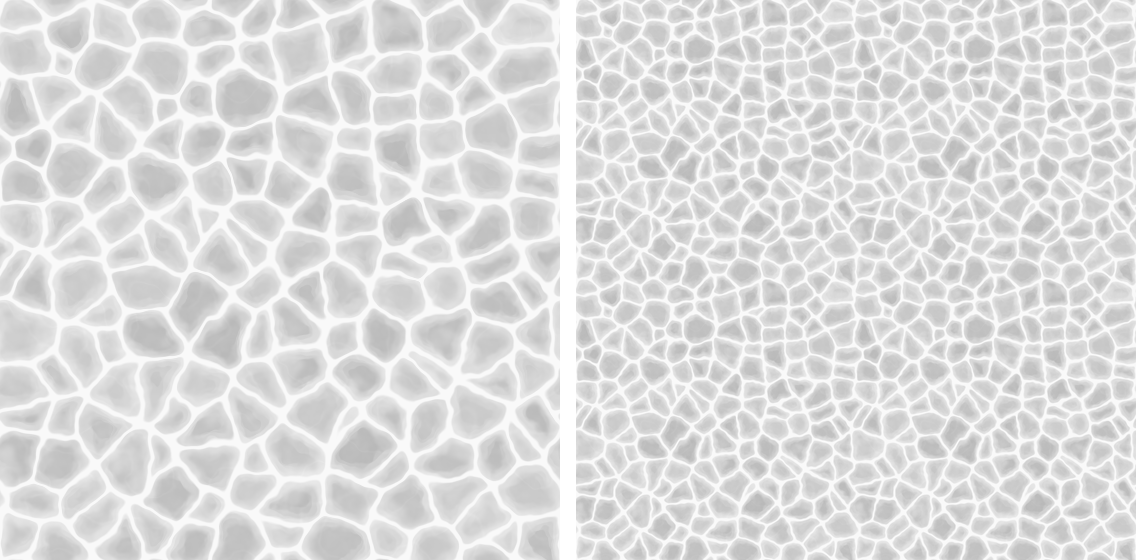
Left: one tile. Right: repeated 2 by 2.
A Shadertoy shader for this texture:

```glsl
// Pale watercolour pebbles parted by soft white veins, tiling on all sides.
// A wrapped power diagram (Voronoi with weighted sites) gives the cells;
// layered washes with noisy rims darken each cell towards its middle.

const ivec2 GRID = ivec2(12, 14);     // cells across and up
const float JITTER = 0.86;            // scatter of the cell sites
const float SIZE_SPREAD = 0.42;       // difference between large and small cells
const float ROUNDING = 17.0;          // higher gives sharper cell corners
const float COARSE_WARP = 0.20;       // bend of the veins, in cell heights
const float FINE_WARP = 0.06;
const float VEIN_WIDTH = 0.054;       // half width, in cell heights
const float VEIN_TONE = 0.975;
const float RIM_TONE = 0.897;
const float HAZE_TONE = 0.925;
const int WASHES = 4;
const float FIRST_WASH = 0.075;       // depth where the first wash begins
const float WASH_SPACING = 0.073;
const float WASH_DROP = 0.034;        // darkening by each wash
const float WASH_WOBBLE = 0.17;
const float MOTTLE = 0.022;

// Integer hash of a lattice point that wraps at the given period
vec3 hash(ivec2 cell, ivec2 period, int seed) {
    uvec3 v = uvec3(ivec3((cell + 4 * period) % period, seed));
    v = v * 1664525u + 1013904223u;
    v.x += v.y * v.z; v.y += v.z * v.x; v.z += v.x * v.y;
    v ^= v >> 16u;
    v.x += v.y * v.z; v.y += v.z * v.x; v.z += v.x * v.y;
    return vec3(v >> 8u) / 16777216.0;
}

float slope(ivec2 cell, vec2 offset, int period, int seed) {
    return dot(hash(cell, ivec2(period), seed).xy * 2.0 - 1.0, offset);
}

// Periodic gradient noise, centred on zero
float noise(vec2 uv, int period, int seed) {
    vec2 p = uv * float(period);
    ivec2 i = ivec2(floor(p));
    vec2 f = fract(p);
    vec2 s = f * f * f * (f * (f * 6.0 - 15.0) + 10.0);
    float a = slope(i, f, period, seed);
    float b = slope(i + ivec2(1, 0), f - vec2(1, 0), period, seed);
    float c = slope(i + ivec2(0, 1), f - vec2(0, 1), period, seed);
    float d = slope(i + ivec2(1, 1), f - vec2(1, 1), period, seed);
    return mix(mix(a, b, s.x), mix(c, d, s.x), s.y);
}

float fbm(vec2 uv, int period, int seed) {
    float sum = 0.0, gain = 1.0;
    for (int i = 0; i < 3; i++) {
        sum += gain * noise(uv, period, seed + i);
        period *= 2;
        gain *= 0.5;
    }
    return sum;
}

// Site position relative to p in cell heights, and its weight
vec3 site(ivec2 cell, vec2 p) {
    vec3 h = hash(cell, GRID, 1);
    vec2 offset = vec2(cell) + 0.5 + (h.xy - 0.5) * JITTER - p;
    offset.x *= float(GRID.y) / float(GRID.x);
    return vec3(offset, SIZE_SPREAD * h.z);
}

// Rounded distance to the cell border; also gives the cell index
float cellDepth(vec2 p, out ivec2 home) {
    ivec2 base = ivec2(floor(p));
    float nearest = 1e5;
    vec2 centre = vec2(0);
    home = base;
    for (int y = -2; y <= 2; y++)
    for (int x = -2; x <= 2; x++) {
        vec3 s = site(base + ivec2(x, y), p);
        float power = dot(s.xy, s.xy) - s.z;
        if (power < nearest) {
            nearest = power;
            centre = s.xy;
            home = base + ivec2(x, y);
        }
    }
    float sum = 0.0;
    for (int y = -2; y <= 2; y++)
    for (int x = -2; x <= 2; x++) {
        if (x == 0 && y == 0) continue;
        vec3 s = site(home + ivec2(x, y), p);
        float gap = dot(s.xy, s.xy) - s.z - nearest;
        sum += exp(-ROUNDING * gap / (2.0 * max(length(s.xy - centre), 0.05)));
    }
    return -log(max(sum, 1e-9)) / ROUNDING;
}

void mainImage(out vec4 fragColor, in vec2 fragCoord) {
    vec2 uv = fragCoord / iResolution.xy;

    // Hand-drawn cell outlines
    vec2 coarse = vec2(noise(uv, 17, 10), noise(uv, 17, 11));
    vec2 fine = vec2(noise(uv, 47, 12), noise(uv, 47, 13));
    vec2 p = uv * vec2(GRID) + COARSE_WARP * coarse + FINE_WARP * fine;
    ivec2 cell;
    float depth = cellDepth(p, cell);
    vec3 mood = hash(cell, GRID, 2);

    // Washes stacked from the rim inwards, some crisp and some bled
    float tone = RIM_TONE;
    float bleed = mix(0.02, 0.09, smoothstep(-0.3, 0.3, noise(uv, 19, 20)));
    for (int i = 0; i < WASHES; i++) {
        float start = FIRST_WASH + WASH_SPACING * float(i) + 0.08 * (mood.x - 0.5);
        float reach = depth - start + WASH_WOBBLE * fbm(uv, 15 + 4 * i, 30 + 5 * i);
        tone -= WASH_DROP * mix(0.65, 1.2, mood.y) * smoothstep(-bleed, bleed, reach);
    }

    // Milky haze, brush mottling and faint pale strokes
    float cloud = fbm(uv, 9, 60);
    tone = mix(tone, HAZE_TONE, 0.4 * smoothstep(0.12, 0.5, cloud));
    tone += MOTTLE * fbm(uv, 37, 70);
    tone += 0.012 * (1.0 - smoothstep(0.0, 0.05, abs(noise(uv + 0.01 * fine, 13, 80))));

    // White veins of uneven width
    float width = VEIN_WIDTH * (1.0 + 0.8 * noise(uv, 21, 90) + 0.3 * cloud);
    float vein = 1.0 - smoothstep(0.45 * width, 1.4 * width, depth + 0.02 * noise(uv, 61, 91));
    tone = mix(tone, VEIN_TONE, vein);

    fragColor = vec4(vec3(clamp(tone, 0.0, 1.0)), 1.0);
}
```
